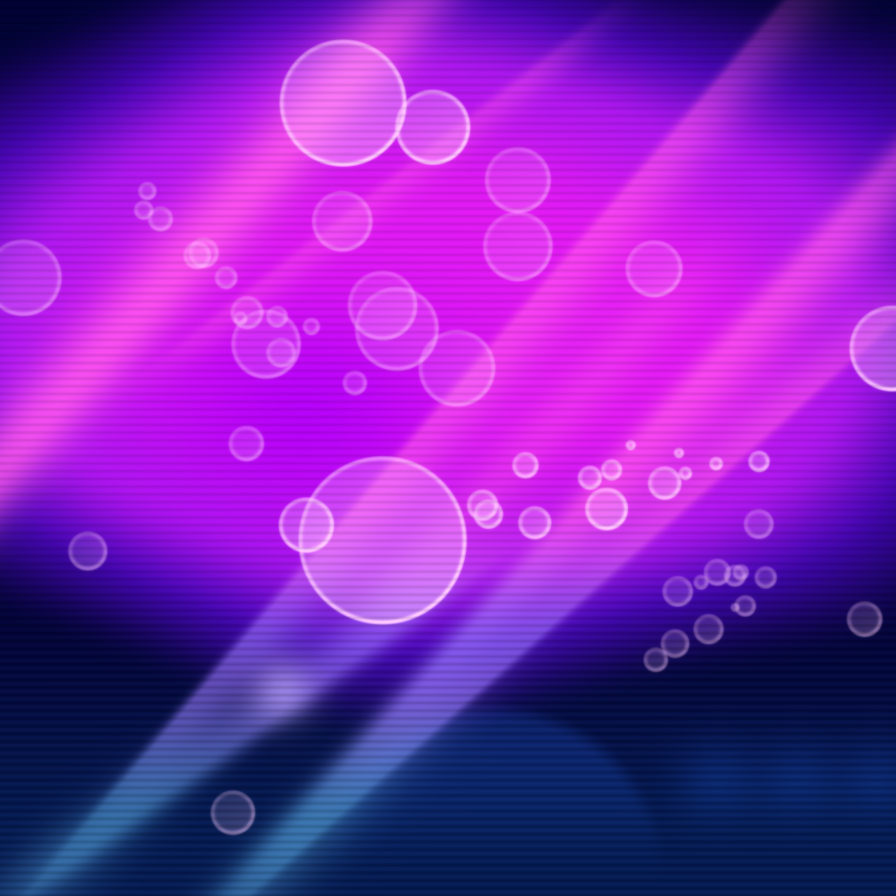
Give the GLSL for this background, as a WebGL 2 fragment shader.

```glsl
#version 300 es
precision highp float;
// Magenta glow over navy, crossed by diagonal light beams, bubbles and fine scanlines.

uniform vec2 u_resolution;
out vec4 outColor;

const vec3 NAVY = vec3(0.005, 0.01, 0.20);
const vec3 TEAL_NIGHT = vec3(0.01, 0.09, 0.29);
const vec3 INDIGO = vec3(0.26, 0.02, 0.68);
const vec3 PURPLE = vec3(0.66, 0.09, 0.91);
const vec3 MAGENTA = vec3(0.86, 0.10, 0.93);
const vec3 VIOLET_CORE = vec3(0.68, 0.0, 0.95);
const vec3 BEAM_PINK = vec3(1.0, 0.36, 0.91);
const vec3 BEAM_LAVENDER = vec3(0.60, 0.46, 0.98);
const vec3 BEAM_TEAL = vec3(0.27, 0.53, 0.74);
const vec3 BUBBLE_TINT = vec3(1.0, 0.80, 1.0);
const vec2 GLOW_CENTER = vec2(0.5, 0.64);
const vec2 GLOW_RADII = vec2(0.62, 0.36);
const float SCANLINES = 116.0;
const float SCAN_DEPTH = 0.10;
const float RIM_WIDTH = 0.0026;
const int SMALL_PER_TRAIL = 12;

// Beam end points, then left width, right width and strength.
const vec4 BEAM_LINES[7] = vec4[](
  vec4(-0.15, 0.31, 0.55, 1.09), vec4(0.15, 0.57, 0.70, 1.0),
  vec4(-0.03, -0.073, 0.95, 1.079), vec4(0.17, -0.1, 1.15, 0.984),
  vec4(0.17, -0.092, 1.1, 0.737), vec4(-0.05, -0.05, 0.62, 0.43),
  vec4(0.36, 0.26, 0.82, 0.74));
const vec3 BEAM_SHAPES[7] = vec3[](
  vec3(0.045, 0.038, 0.75), vec3(0.008, 0.022, 0.32), vec3(0.008, 0.045, 0.55),
  vec3(0.018, 0.045, 0.62), vec3(0.035, 0.007, 0.50), vec3(0.035, 0.016, 0.50),
  vec3(0.03, 0.03, 0.30));

// Large bubbles: center and radius.
const vec3 BRIGHT_BUBBLES[6] = vec3[](
  vec3(0.383, 0.885, 0.071), vec3(0.483, 0.858, 0.042), vec3(0.427, 0.397, 0.094),
  vec3(0.996, 0.611, 0.048), vec3(0.342, 0.414, 0.031), vec3(0.677, 0.432, 0.024));
const vec3 FAINT_BUBBLES[13] = vec3[](
  vec3(0.026, 0.69, 0.043), vec3(0.578, 0.799, 0.037), vec3(0.578, 0.725, 0.039),
  vec3(0.73, 0.70, 0.032), vec3(0.51, 0.589, 0.043), vec3(0.443, 0.633, 0.047),
  vec3(0.297, 0.616, 0.039), vec3(0.427, 0.659, 0.039), vec3(0.382, 0.753, 0.034),
  vec3(0.098, 0.385, 0.022), vec3(0.26, 0.093, 0.025), vec3(0.965, 0.309, 0.02),
  vec3(0.275, 0.505, 0.02));

// Trails along which small bubbles scatter.
const vec4 TRAILS[3] = vec4[](
  vec4(0.15, 0.80, 0.37, 0.54), vec4(0.51, 0.435, 0.84, 0.505), vec4(0.76, 0.29, 0.85, 0.40));

float hash(float n) { return fract(sin(n * 127.1) * 43758.5453); }

float softSpot(vec2 p, vec2 center, vec2 size) {
  vec2 q = (p - center) / size;
  return exp(-dot(q, q));
}

vec3 background(vec2 p) {
  float d = length((p - GLOW_CENTER) / GLOW_RADII);
  d += 0.06 * sin(p.x * 9.0 + 1.0) * sin(p.y * 8.0);
  vec3 night = mix(TEAL_NIGHT, NAVY, smoothstep(0.05, 0.32, p.y));
  vec3 c = mix(INDIGO, night, smoothstep(0.92, 1.26, d));
  c = mix(PURPLE, c, smoothstep(0.72, 1.02, d));
  c = mix(MAGENTA, c, smoothstep(0.35, 0.80, d));
  c = mix(c, VIOLET_CORE, 0.9 * softSpot(p, vec2(0.34, 0.54), vec2(0.17, 0.12)));
  // Dim dome and haze in the lower part
  float dome = 1.0 - smoothstep(0.175, 0.20, length(p - vec2(0.55, 0.02)));
  c += vec3(0.03, 0.07, 0.14) * dome * smoothstep(0.0, 0.18, p.y);
  for (int i = 0; i < 3; i++) {
    vec2 center = vec2(0.80 + 0.09 * float(i), 0.13);
    c += vec3(0.02, 0.06, 0.12) * softSpot(p, center, vec2(0.045));
  }
  return c;
}

float beam(vec2 p, vec4 line, vec3 shape) {
  vec2 span = line.zw - line.xy;
  vec2 dir = normalize(span);
  vec2 q = p - line.xy;
  float side = dot(q, vec2(dir.y, -dir.x));
  float along = dot(q, dir) / length(span);
  float x = side / (side < 0.0 ? shape.x : shape.y);
  return shape.z * exp(-x * x) * smoothstep(-0.05, 0.2, along) * (1.0 - smoothstep(0.75, 1.05, along));
}

float bubble(vec2 p, vec3 b, float strength, float aa) {
  vec2 q = p - b.xy;
  float d = length(q);
  float fill = 1.0 - smoothstep(b.z - aa, b.z + aa, d);
  float edge = (d - b.z + RIM_WIDTH) / RIM_WIDTH;
  float lean = 0.5 + 0.35 * dot(q, vec2(0.5, -0.85)) / b.z;
  return strength * (fill * (0.22 + 0.22 * lean) + exp(-edge * edge) * (0.25 + 0.4 * lean));
}

void main() {
  vec2 p = gl_FragCoord.xy / u_resolution;
  float aa = 1.0 / u_resolution.y;
  vec3 color = background(p);

  // Light beams shift from teal through lavender to pink
  vec3 beamColor = mix(BEAM_TEAL, BEAM_LAVENDER, smoothstep(0.08, 0.24, p.y));
  beamColor = mix(beamColor, BEAM_PINK, smoothstep(0.27, 0.45, p.y));
  for (int i = 0; i < 7; i++) color = mix(color, beamColor, beam(p, BEAM_LINES[i], BEAM_SHAPES[i]));
  color = mix(color, vec3(0.78, 0.70, 1.0), 0.5 * softSpot(p, vec2(0.315, 0.23), vec2(0.035)));

  // Bubbles
  for (int i = 0; i < 13; i++) color = mix(color, BUBBLE_TINT, bubble(p, FAINT_BUBBLES[i], 0.48, aa));
  for (int i = 0; i < 3 * SMALL_PER_TRAIL; i++) {
    vec4 trail = TRAILS[i / SMALL_PER_TRAIL];
    float n = float(i) + 1.0;
    float t = (float(i % SMALL_PER_TRAIL) + hash(n)) / float(SMALL_PER_TRAIL);
    vec2 center = mix(trail.xy, trail.zw, t) + 0.07 * (vec2(hash(n + 50.0), hash(n + 90.0)) - 0.5);
    vec3 small = vec3(center, mix(0.005, 0.019, hash(n + 130.0)));
    color = mix(color, BUBBLE_TINT, bubble(p, small, i / SMALL_PER_TRAIL == 1 ? 0.8 : 0.45, aa));
  }
  for (int i = 0; i < 6; i++) color = mix(color, BUBBLE_TINT, bubble(p, BRIGHT_BUBBLES[i], 0.95, aa));

  // Scanlines
  float scan = 0.5 + 0.5 * cos(6.28318 * p.y * SCANLINES);
  color *= 1.0 + SCAN_DEPTH * (0.35 - scan * scan);
  color += vec3(0.02, 0.025, 0.04) * (1.0 - scan) * (1.0 - smoothstep(0.2, 0.45, p.y));
  outColor = vec4(clamp(color, 0.0, 1.0), 1.0);
}
```
